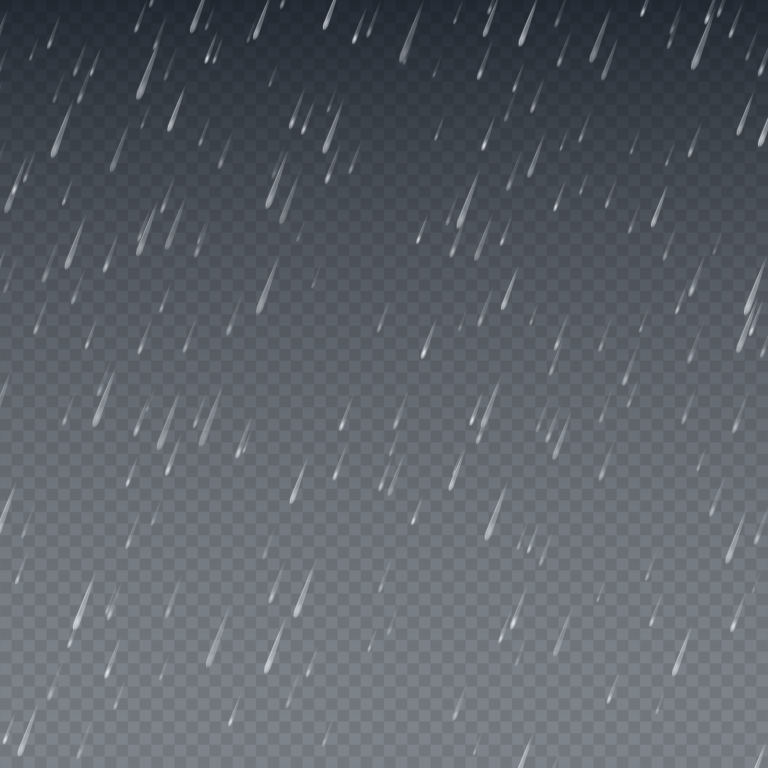
Reproduce this texture procedurally as a three.js fragment shader.

```glsl
#define CHECKS 66.0
#define CHECK_CONTRAST 0.048
#define SKY_CURVE 1.8
#define SKY_TOP vec3(0.135, 0.163, 0.198)
#define SKY_BOTTOM vec3(0.468, 0.490, 0.516)
#define RAIN_COLOR vec3(0.93, 0.95, 0.97)
#define WIND 0.37
#define SOFTNESS 0.0010

varying vec2 vUv;

float hash(vec2 p) {
  return fract(sin(dot(p, vec2(127.1, 311.7))) * 43758.5453);
}

// Soft-edged checkerboard, -1 to 1
float checker(vec2 uv) {
  vec2 wave = clamp(sin(uv * CHECKS * 3.14159265) * 5.0, -1.0, 1.0);
  return wave.x * wave.y;
}

// Opacity of one drop: head at the origin, tail along +y
float raindrop(vec2 q, float len, float radius, float body, float glint) {
  float s = q.y / len;
  float t = clamp(s, 0.0, 1.0);
  float halfWidth = radius * sqrt(min(t * 9.0, 1.0)) * pow(1.0 - t, 0.75);
  float inside = smoothstep(-SOFTNESS, SOFTNESS, halfWidth - abs(q.x));
  inside *= smoothstep(-0.02, 0.05, s) * (1.0 - smoothstep(0.55, 1.0, s));

  // Lit rim on the left and a bright glint inside the head
  float rim = smoothstep(0.0015, 0.0, abs(q.x + halfWidth * 0.65));
  vec2 g = vec2(q.x / (radius * 0.55), (s - 0.14) / 0.10);
  float shine = glint * exp(-dot(g, g));
  return inside * clamp(body * (0.85 + 0.5 * rim) + shine, 0.0, 1.0);
}

// Jittered grid of drops, thinning out toward the ground
float rainLayer(vec2 uv, vec2 cell, vec2 lengths, float radius,
                vec2 density, vec2 look, float seed) {
  vec2 up = normalize(vec2(WIND, 1.0));
  vec2 side = vec2(up.y, -up.x);
  vec2 p = vec2(dot(uv, side), dot(uv, up));
  vec2 home = floor(p / cell);
  float cover = 0.0;
  for (int j = -1; j <= 1; j++) {
    for (int i = -1; i <= 1; i++) {
      vec2 id = home + vec2(float(i), float(j));
      vec2 key = id + seed;
      vec2 head = (id + vec2(hash(key), hash(key + 17.3))) * cell;
      float height = clamp(side.y * head.x + up.y * head.y, 0.0, 1.0);
      float size = hash(key + 41.7);
      float strength = mix(0.45, 1.0, hash(key + 63.1));
      float present = step(hash(key + 89.9), mix(density.x, density.y, height));
      float drop = raindrop(p - head, mix(lengths.x, lengths.y, size),
                            radius * mix(0.75, 1.1, size), look.x, look.y);
      cover = max(cover, drop * strength * present);
    }
  }
  return cover;
}

void main() {
  // Dark sky fading to pale grey, under a checkerboard
  float depth = 1.0 - pow(clamp(vUv.y, 0.0, 1.0), SKY_CURVE);
  vec3 color = mix(SKY_TOP, SKY_BOTTOM, depth);
  color *= 1.0 + CHECK_CONTRAST * checker(vUv) * vec3(0.95, 1.05, 1.0);

  // Large near drops, then two layers of small glinting ones
  float near = rainLayer(vUv, vec2(0.09, 0.14), vec2(0.065, 0.098), 0.0047,
                         vec2(0.25, 1.0), vec2(0.44, 0.35), 3.0);
  float mid = rainLayer(vUv, vec2(0.07, 0.11), vec2(0.045, 0.070), 0.0036,
                        vec2(0.45, 0.75), vec2(0.24, 0.75), 29.0);
  float far = rainLayer(vUv, vec2(0.06, 0.11), vec2(0.035, 0.060), 0.0030,
                        vec2(0.25, 0.70), vec2(0.16, 0.45), 71.0);
  color = mix(color, RAIN_COLOR, max(near, max(mid, far)));

  gl_FragColor = vec4(color, 1.0);
}
```
